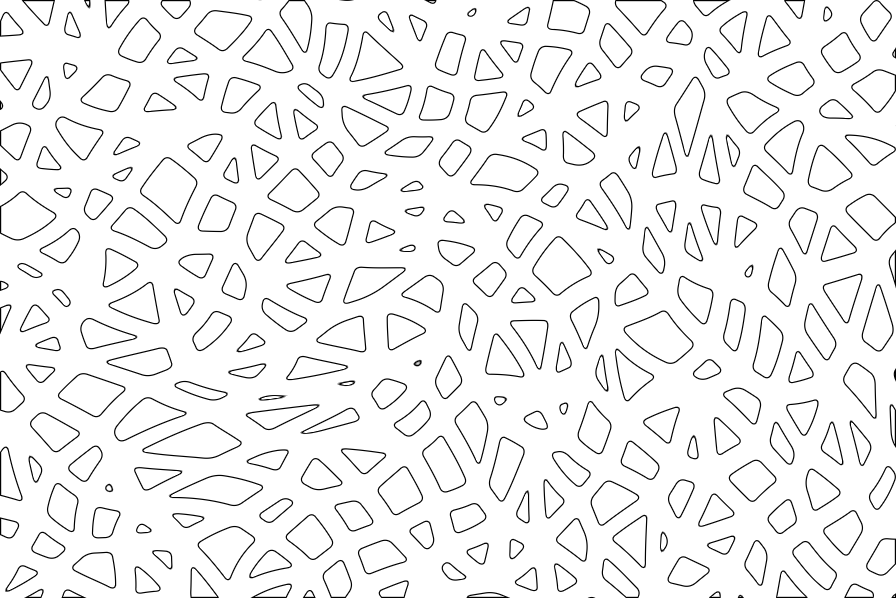
A WebGL 1 fragment shader for this pattern:

```glsl
precision highp float;
// Thin outlines of loose, rounded stones with wide white joints.
// A rotated quad grid is bent by layered sines, its corners are jittered,
// some large quads are cut into triangles, and each piece is inset and outlined.

uniform vec2 u_resolution;

const vec3 PAPER = vec3(1.0);
const vec3 INK = vec3(0.0);
const float CELLS = 11.2;         // grid cells per canvas height
const float TILT = 0.65;          // grid rotation in radians
const float JITTER = 0.62;        // corner displacement range, in cells
const float GAP_MIN = 0.145;      // joint half width, in cells
const float GAP_RANGE = 0.07;
const float ROUNDING = 0.11;      // corner softness, in cells
const float SPLIT_AREA = 1.03;    // smallest quad that may be cut
const float SPLIT_CHANCE = 0.75;
const float LINE_WIDTH = 0.0020;  // in canvas heights
const float SLOPE_STEP = 0.0007;  // finite difference step

vec2 hash2(vec2 p) {
  vec3 h = fract(p.xyx * vec3(0.1031, 0.1030, 0.0973));
  h += dot(h, h.yzx + 33.33);
  return fract((h.xx + h.yz) * h.zy);
}

float smoothMax(float a, float b) {
  float h = max(ROUNDING - abs(a - b), 0.0) / ROUNDING;
  return max(a, b) + 0.25 * h * h * ROUNDING;
}

// Signed distance to the line a-b, positive on its right
float edge(vec2 p, vec2 a, vec2 b) {
  vec2 t = normalize(b - a);
  return dot(p - a, vec2(t.y, -t.x));
}

vec2 corner(vec2 id) {
  return id + (hash2(id + 71.0) - 0.5) * JITTER;
}

// Canvas position to bent grid coordinates
vec2 bend(vec2 p) {
  float c = cos(TILT), s = sin(TILT);
  vec2 q = mat2(c, s, -s, c) * p * CELLS;
  q += 0.60 * sin(0.45 * q.yx + vec2(0.7, 2.9));
  q += 0.25 * sin(1.05 * q.yx + vec2(4.1, 1.3));
  q += 0.06 * sin(2.30 * q.yx + vec2(2.2, 5.6));
  return q;
}

// Inset quad, or two triangles, of one grid cell
float stone(vec2 q, vec2 id) {
  vec2 a = corner(id);
  vec2 b = corner(id + vec2(1.0, 0.0));
  vec2 c = corner(id + vec2(1.0, 1.0));
  vec2 d = corner(id + vec2(0.0, 1.0));
  float body = smoothMax(smoothMax(edge(q, a, b), edge(q, c, d)),
                         smoothMax(edge(q, b, c), edge(q, d, a)));
  vec2 rnd = hash2(id + 13.0);
  vec2 ac = c - a, bd = d - b;
  float area = 0.5 * (ac.x * bd.y - ac.y * bd.x);
  if (area > SPLIT_AREA && rnd.x < SPLIT_CHANCE) {
    float cut = dot(ac, ac) < dot(bd, bd) ? edge(q, a, c) : edge(q, b, d);
    body = smoothMax(body, -abs(cut));
  }
  return body + GAP_MIN + GAP_RANGE * rnd.y;
}

// Nearest stone among the neighbouring cells, in grid units
float field(vec2 p) {
  vec2 q = bend(p);
  vec2 home = floor(q);
  float nearest = 10.0;
  for (int y = -1; y <= 1; y++) {
    for (int x = -1; x <= 1; x++) {
      nearest = min(nearest, stone(q, home + vec2(float(x), float(y))));
    }
  }
  return nearest;
}

void main() {
  float pixel = 1.0 / u_resolution.y;
  vec2 p = gl_FragCoord.xy * pixel;

  // Divide by the slope to get an even distance in canvas heights
  float f = field(p);
  vec2 slope = vec2(field(p + vec2(SLOPE_STEP, 0.0)),
                    field(p + vec2(0.0, SLOPE_STEP))) - f;
  float dist = f / max(length(slope) / SLOPE_STEP, 0.45 * CELLS);

  // Close the stones cut by the canvas border
  vec2 margin = min(p, u_resolution * pixel - p);
  float halfLine = 0.5 * LINE_WIDTH;
  dist = max(dist, halfLine - min(margin.x, margin.y));

  // Share of the pixel covered by the line
  float overlap = min(dist + 0.5 * pixel, halfLine) - max(dist - 0.5 * pixel, -halfLine);
  float coverage = clamp(overlap / pixel, 0.0, 1.0);
  gl_FragColor = vec4(mix(PAPER, INK, coverage), 1.0);
}
```
